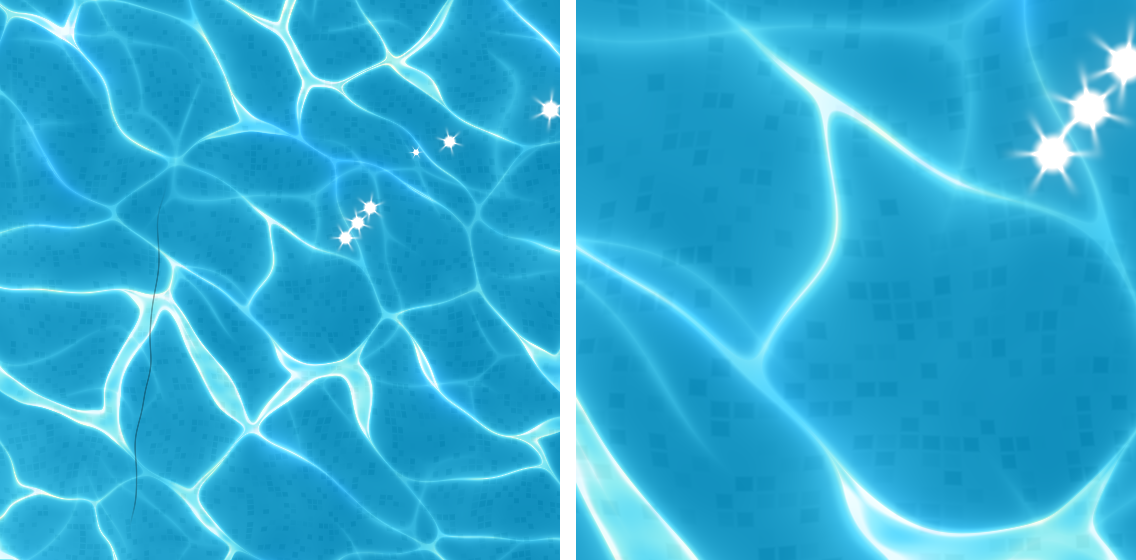
Left: the whole. Right: its middle third, enlarged.
A Shadertoy shader for this texture:

```glsl
vec2 hash2(vec2 p) {
    vec3 h = fract(p.xyx * vec3(0.1031, 0.103, 0.0973));
    h += dot(h, h.yzx + 33.33);
    return fract((h.xx + h.yz) * h.zy);
}

float cornerSlope(vec2 cell, vec2 offset) {
    float angle = 6.2832 * hash2(cell + 50.0).x;
    return dot(vec2(cos(angle), sin(angle)), offset);
}

float gradientNoise(vec2 p) {
    vec2 i = floor(p), f = p - i;
    vec2 u = f * f * f * (f * (f * 6.0 - 15.0) + 10.0);
    vec2 e = vec2(1.0, 0.0);
    float low = mix(cornerSlope(i, f), cornerSlope(i + e, f - e), u.x);
    float high = mix(cornerSlope(i + e.yx, f - e.yx), cornerSlope(i + 1.0, f - 1.0), u.x);
    return 1.4 * mix(low, high, u.y);
}

vec2 warp(vec2 p) {
    return vec2(gradientNoise(p), gradientNoise(p + 31.7));
}

// Rounded distance, in canvas units, to the walls of slanted cells
float webDistance(vec2 p, vec2 scale) {
    vec2 q = vec2(dot(p, vec2(0.77, -0.64)), dot(p, vec2(0.64, 0.77))) * scale;
    vec2 base = floor(q), homeCell = base, home = vec2(9.0);
    for (int y = -1; y <= 1; y++)
    for (int x = -1; x <= 1; x++) {
        vec2 cell = base + vec2(x, y);
        vec2 seed = cell + 0.1 + 0.8 * hash2(cell + 20.0) - q;
        if (dot(seed, seed) < dot(home, home)) { home = seed; homeCell = cell; }
    }
    float sum = 1e-8;
    for (int y = -2; y <= 2; y++)
    for (int x = -2; x <= 2; x++) {
        if (x == 0 && y == 0) continue;
        vec2 cell = homeCell + vec2(x, y);
        vec2 seed = cell + 0.1 + 0.8 * hash2(cell + 20.0) - q;
        vec2 normal = normalize(seed - home);
        float wall = dot(0.5 * (seed + home), normal) / length(normal * scale);
        sum += exp(-170.0 * wall);
    }
    return max(-log(sum) / 170.0, 0.0);
}

// Sun glints: a tight cluster and a row that grows to the right
float sunGlints(vec2 uv) {
    float glint = 0.0;
    for (int i = 0; i < 6; i++) {
        float k = float(i % 3);
        vec2 center = i < 3 ? vec2(0.617, 0.575) + k * vec2(0.022, 0.027)
                            : vec2(0.743, 0.728) + k * k * vec2(0.06, 0.019);
        float size = i < 3 ? 0.013 : 0.006 + 0.006 * k;
        vec2 d = uv - center;
        float r = length(d);
        float rays = pow(abs(cos(3.0 * atan(d.y, d.x + 1e-5) + float(i))), 16.0);
        glint += 1.0 - smoothstep(0.5 * size, 1.1 * size, r);
        glint += rays * (1.0 - smoothstep(0.0, 2.6 * size, r));
        glint += 0.25 * exp(-r / size);
    }
    return glint;
}

vec3 waterColor(float light) {
    vec3 c = mix(vec3(0.06, 0.555, 0.735), vec3(0.20, 0.71, 0.87), smoothstep(0.0, 0.3, light));
    c = mix(c, vec3(0.35, 0.85, 0.96), smoothstep(0.25, 0.55, light));
    c = mix(c, vec3(0.56, 0.93, 0.95), smoothstep(0.5, 0.8, light));
    return mix(c, vec3(0.92, 0.99, 1.0), smoothstep(0.75, 1.1, light));
}

void mainImage(out vec4 fragColor, in vec2 fragCoord) {
    vec2 uv = fragCoord / iResolution.y;

    // Surface ripples, more broken in the lower left corner
    float broken = 1.0 - smoothstep(0.05, 0.5, length(uv));
    vec2 p = uv + 0.075 * warp(uv * 3.0) + 0.018 * warp(uv * 8.0 + 5.0);
    p += broken * 0.025 * warp(uv * 13.0);

    // Bright folds that split open into pale ribbons
    float d = webDistance(p, vec2(3.6, 6.6));
    float swell = gradientNoise(uv * 4.0 + 12.3);
    float ribbon = 0.022 * smoothstep(0.08, 0.6, swell);
    float strength = mix(0.3, 1.0, smoothstep(-0.4, 0.3, gradientNoise(uv * 5.0 + 7.1)));
    float rim = exp(-abs(d - ribbon) / 0.0032);
    float fill = (1.0 - smoothstep(ribbon - 0.002, ribbon + 0.002, d)) * smoothstep(0.0, 0.006, ribbon);
    float halo = exp(-max(d - ribbon, 0.0) / 0.017);

    // Faint secondary folds and drifting veils
    vec2 finePos = uv + 0.1 * warp(uv * 4.0 + 40.0) + 3.0;
    float fine = exp(-webDistance(finePos, vec2(4.5, 8.0)) / 0.006);
    fine *= smoothstep(-0.2, 0.5, gradientNoise(uv * 4.0 + 60.0));
    float veil = gradientNoise(p * vec2(9.0, 6.0)) + 0.5 * gradientNoise(p * 21.0);

    float light = 0.06 + 0.05 * veil + 0.24 * fine + 0.1 * broken + 0.04 * (1.0 - uv.x);
    light += strength * (0.72 * rim + 0.24 * halo);
    light += fill * (0.36 + 0.3 * gradientNoise(p * vec2(18.0, 30.0)));
    vec3 color = waterColor(light);

    // Prismatic fringes and bluer patches
    color += strength * rim * gradientNoise(uv * 22.0) * vec3(0.14, 0.03, -0.1);
    color.b += 0.1 * smoothstep(0.1, 0.6, gradientNoise(uv * 5.0 + 90.0)) * halo;

    // Small floor tiles and one dark seam seen through the water
    vec2 tile = (uv + 0.02 * warp(uv * 6.0)) * 85.0;
    vec2 joint = abs(fract(tile) - 0.5);
    float inside = 1.0 - smoothstep(0.3, 0.5, max(joint.x, joint.y));
    color -= 0.035 * inside * smoothstep(0.55, 1.0, hash2(floor(tile)).x);
    float seam = abs(uv.x - 0.24 - 0.09 * (uv.y - 0.1) - 0.012 * gradientNoise(uv.yy * 7.0));
    float seamSpan = smoothstep(0.05, 0.12, uv.y) * (1.0 - smoothstep(0.5, 0.7, uv.y));
    color *= 1.0 - 0.3 * seamSpan * (1.0 - smoothstep(0.0005, 0.0022, seam));

    color = mix(color, vec3(1.0), clamp(sunGlints(uv), 0.0, 1.0));
    fragColor = vec4(clamp(color, 0.0, 1.0), 1.0);
}
```
